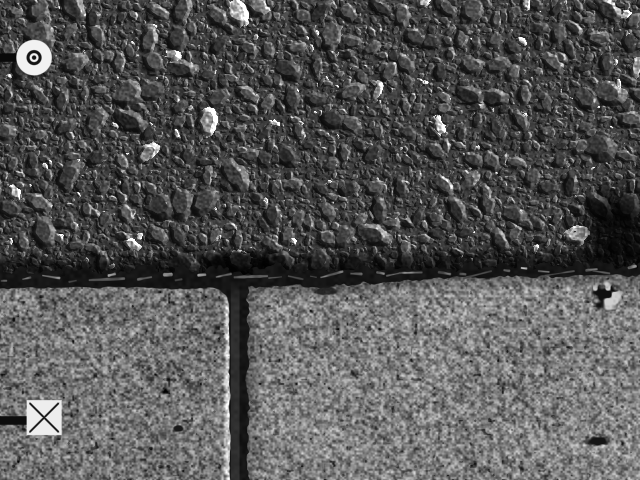
Reproduce this texture procedurally as a Shadertoy shader.

```glsl
// Rough asphalt meeting two concrete slabs, lit low from the right, in monochrome.
// Asphalt is a height field of scattered faceted stones shaded by slope and shadow;
// slabs are distance shapes with layered grain, plus seam litter and two targets.

const vec2 LIGHT = vec2(0.83, 0.56);
const float ASPHALT_ALBEDO = 0.30;
const float CONCRETE_TONE = 0.49;
const float SLOPE_STEP = 0.0016;
const float SHADOW_REACH = 0.009;
const float STRAW_COUNT = 30.0;
const float GAP_LEFT = 0.478;
const float GAP_RIGHT = 0.517;
const vec2 DISC_POS = vec2(0.071, 0.880);
const vec2 SQUARE_POS = vec2(0.092, 0.130);

float hash(vec2 p) { return fract(sin(dot(p, vec2(127.1, 311.7))) * 43758.5453); }
vec2 hash2(vec2 p) { return vec2(hash(p), hash(p + 37.3)); }
mat2 rotation(float a) { return mat2(cos(a), -sin(a), sin(a), cos(a)); }

float noise(vec2 p) {
    vec2 i = floor(p), f = fract(p);
    f = f * f * (3.0 - 2.0 * f);
    return mix(mix(hash(i), hash(i + vec2(1, 0)), f.x),
               mix(hash(i + vec2(0, 1)), hash(i + vec2(1, 1)), f.x), f.y);
}

float fill(float d) {
    float w = 0.8 / iResolution.y;
    return 1.0 - smoothstep(-w, w, d);
}

float box(vec2 p, vec2 halfSize) {
    vec2 q = abs(p) - halfSize;
    return length(max(q, 0.0)) + min(max(q.x, q.y), 0.0);
}

// Tallest stone at p: height in x, random tone in y
vec2 stones(vec2 p, float scale) {
    vec2 q = p * scale, cell = floor(q), best = vec2(0.0, 0.4);
    for (int y = -1; y <= 1; y++)
    for (int x = -1; x <= 1; x++) {
        vec2 id = cell + vec2(x, y), r = hash2(id + scale), s = hash2(id + scale + 71.7);
        vec2 d = q - id - 0.15 - 0.7 * r;
        vec2 e = abs(rotation(6.28 * s.x) * d) * vec2(1.0, 1.2 + 0.6 * s.y);
        float size = mix(0.3, 0.78, r.y * s.x);
        float dist = mix(length(e), max(e.x, e.x * 0.5 + e.y), 0.6);
        float top = 0.42 + dot(d, s - 0.5) * 1.3;
        float h = min(1.0 - dist / size, top) * size / scale;
        if (h > best.x) best = vec2(h, hash(id + 9.1));
    }
    return best;
}

vec2 asphaltSurface(vec2 p) {
    p += 0.004 * (vec2(noise(p * 95.0), noise(p * 95.0 + 40.0)) - 0.5);
    vec2 big = stones(p, 17.0), mid = stones(p, 37.0), small = stones(p, 82.0);
    mid.x *= 1.15;
    small.x *= 1.2;
    vec2 s = big.x > mid.x ? big : mid;
    s = s.x > small.x ? s : small;
    return s + vec2(0.0022 * noise(p * 170.0), 0.0);
}

float asphalt(vec2 p) {
    vec2 here = asphaltSurface(p);
    float back = asphaltSurface(p - LIGHT * SLOPE_STEP).x;
    float front = asphaltSurface(p + LIGHT * SLOPE_STEP).x;
    float blocker = asphaltSurface(p + LIGHT * SHADOW_REACH).x;
    float slope = (back - front) / (2.0 * SLOPE_STEP);
    float shadow = smoothstep(0.001, 0.010, blocker - here.x);
    float albedo = ASPHALT_ALBEDO * (0.65 + 0.7 * here.y) + 0.45 * smoothstep(0.955, 0.985, here.y);
    float light = clamp(0.78 + 0.65 * slope, 0.22, 2.3) * (1.0 - 0.65 * shadow);
    float grain = 0.7 + 0.6 * noise(p * 240.0);
    float glint = smoothstep(0.72, 0.95, noise(p * 130.0 + 8.0)) * smoothstep(0.1, 0.8, slope);
    return 0.035 + albedo * light * grain + 0.3 * glint;
}

float concrete(vec2 p) {
    float grain = 0.32 * (noise(p * 235.0) - 0.5) + 0.28 * (noise(p * 125.0 + 5.0) - 0.5);
    float relief = noise(p * 150.0 - LIGHT * 0.4) - noise(p * 150.0 + LIGHT * 0.4);
    float pores = smoothstep(0.80, 0.95, noise(p * 105.0 + 31.0));
    float blotch = noise(p * vec2(9.0, 14.0)) - 0.5;
    return CONCRETE_TONE + grain + 0.16 * relief - 0.22 * pores + 0.07 * blotch;
}

// Soft stain: 1 at the centre, 0 outside the ellipse
float spot(vec2 p, vec2 center, vec2 radius) {
    return 1.0 - smoothstep(0.6, 1.1, length((p - center) / radius) + 0.5 * (noise(p * 110.0) - 0.5));
}

void mainImage(out vec4 fragColor, in vec2 fragCoord) {
    vec2 p = fragCoord / iResolution.y;
    float rough = noise(p * 45.0) - 0.5 + 0.5 * (noise(p * 120.0) - 0.5);
    float tone = 0.055 + 0.05 * noise(p * 120.0);

    // Gap wall and the two slabs
    tone += 0.10 * fill(abs(p.x - 0.490) - 0.009) * smoothstep(0.42, 0.36, p.y);
    float stone = concrete(p);
    float leftSlab = box(p - vec2(GAP_LEFT - 1.0, -0.602), vec2(0.96)
                   + vec2(0.0, 0.002)) - 0.04 + 0.005 * rough;
    float slabTop = 0.403 + 0.022 * smoothstep(0.55, 1.15, p.x);
    float rightSlab = max(GAP_RIGHT - p.x, p.y - slabTop) + 0.010 * rough;
    float rim = smoothstep(-0.014, -0.004, leftSlab) * smoothstep(0.39, 0.35, p.y);
    tone = mix(tone, stone - 0.03 + 0.38 * rim, fill(leftSlab));
    float edgeShade = 0.72 + 0.28 * smoothstep(0.0, 0.035, -rightSlab);
    tone = mix(tone, stone * edgeShade + 0.02, fill(rightSlab));

    // Crater, chips and dark stains in the concrete
    float pit = spot(p, vec2(1.264, 0.383), vec2(0.034, 0.030));
    tone = mix(tone, 0.06 + 0.75 * smoothstep(0.45, 0.8, noise(p * 75.0)), pit);
    tone = mix(tone, 0.08, spot(p, vec2(1.245, 0.080), vec2(0.031, 0.010)));
    tone = mix(tone, 0.10, spot(p, vec2(0.373, 0.107), vec2(0.012, 0.008)));
    tone = mix(tone, 0.10, 0.8 * spot(p, vec2(0.680, 0.394), vec2(0.035, 0.010)));

    // Asphalt, darkening towards its lower edge and in the right hollow
    float edge = 0.435 + 0.010 * p.x + 0.024 * rough;
    float shade = 0.3 + 0.7 * smoothstep(0.0, 0.055, p.y - edge);
    shade *= 1.0 - 0.75 * spot(p, vec2(0.51, 0.445), vec2(0.085, 0.035));
    shade *= 1.0 - 0.8 * smoothstep(1.2, 0.3, length((p - vec2(1.285, 0.525)) / vec2(0.095, 0.105)));
    tone = mix(tone, asphalt(p) * shade, fill(edge - p.y));

    // Straw and crumbs along the seam
    for (float i = 0.0; i < STRAW_COUNT; i++) {
        vec2 r = hash2(vec2(i, 3.7)), s = hash2(vec2(i, 8.2));
        float x = (i + r.x) / STRAW_COUNT * 1.34;
        vec2 d = rotation(0.5 * (s.x - 0.45)) * (p - vec2(x, 0.411 + 0.015 * x + 0.014 * r.y));
        float straw = box(d, vec2(0.005 + 0.035 * s.y * s.y, 0.0004)) - 0.0012 - 0.002 * r.x * r.y;
        tone = mix(tone, 0.25 + 0.6 * r.y * noise(p * 90.0 + i), fill(straw + 0.002 * rough));
    }

    // Round target with its bar
    vec2 c = p - DISC_POS;
    float ring = length(c);
    tone = mix(tone, 0.04, fill(box(c + vec2(0.06, 0.0), vec2(0.05, 0.009))));
    tone = mix(tone, 0.95, fill(ring - 0.037));
    tone = mix(tone, 0.08, fill(min(abs(ring - 0.0125) - 0.0032, ring - 0.0045)));

    // Square target with crossed diagonals and its bar
    vec2 k = p - SQUARE_POS;
    tone = mix(tone, 0.05, fill(box(k + vec2(0.08, 0.006), vec2(0.06, 0.009))));
    tone = mix(tone, 0.93, fill(box(k, vec2(0.0365))));
    float cross = max(abs(abs(k.x) - abs(k.y)) * 0.707 - 0.002, max(abs(k.x), abs(k.y)) - 0.031);
    tone = mix(tone, 0.08, fill(cross));

    fragColor = vec4(vec3(clamp(tone, 0.0, 1.0)), 1.0);
}
```
